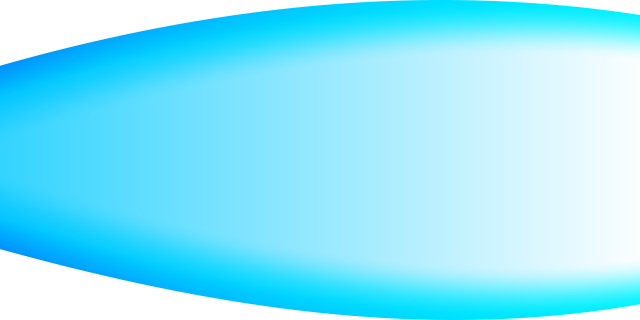
A Shadertoy shader for this background:

```glsl
// A luminous cyan lens on white, cropped by the left and right canvas edges.
// Two cubic arcs bound the lens; the depth below the nearer arc blends a
// blue-to-cyan rim into a soft interior that brightens from left to right.

const vec3 WHITE = vec3(1.0);
const vec3 CORE_LEFT = vec3(0.20, 0.83, 1.0);
const vec3 CORE_RIGHT = vec3(0.985, 0.995, 1.0);
const vec3 BAND_LEFT = vec3(0.0, 0.77, 1.0);
const vec3 BAND_RIGHT = vec3(0.0, 0.95, 1.0);

// Inward sag of an arc at x, zero at its apex, with a slight skew.
float arcSag(float x, float apex, float bend, float skew) {
    float d = x - apex;
    return d * d * (bend + skew * d);
}

// Vertical distance to the nearer arc, positive inside the lens.
float lensDepth(vec2 p) {
    float top = 1.0 - arcSag(p.x, 1.380, 0.1177, 0.0071) - p.y;
    float bottom = p.y - arcSag(p.x, 1.419, 0.1356, 0.0180);
    return min(top, bottom);
}

// Outline colour: deep blue on the left, turning cyan to the right.
vec3 edgeColor(float u) {
    return vec3(0.0, 0.56 + u * (0.56 - 0.17 * u), 1.0);
}

// Rim from outline to inner band, then a wide fade into the core.
vec3 lensColor(float u, float depth) {
    float rimWidth = mix(0.10, 0.025, u);
    float fadeStart = mix(0.065, -0.015, u);
    float fadeEnd = mix(0.25, 0.15, u);
    vec3 band = mix(BAND_LEFT, BAND_RIGHT, u);
    vec3 rim = mix(edgeColor(u), band, clamp(depth / rimWidth, 0.0, 1.0));
    vec3 core = mix(CORE_LEFT, CORE_RIGHT, u);
    return mix(rim, core, smoothstep(fadeStart, fadeEnd, depth));
}

void mainImage(out vec4 fragColor, in vec2 fragCoord) {
    // Canvas space: two units wide, one unit high
    vec2 uv = fragCoord / iResolution.xy;
    float depth = lensDepth(uv * vec2(2.0, 1.0));

    // One-pixel antialiased outline
    float coverage = clamp(depth * iResolution.y + 0.5, 0.0, 1.0);
    vec3 color = mix(WHITE, lensColor(uv.x, max(depth, 0.0)), coverage);
    fragColor = vec4(color, 1.0);
}
```
